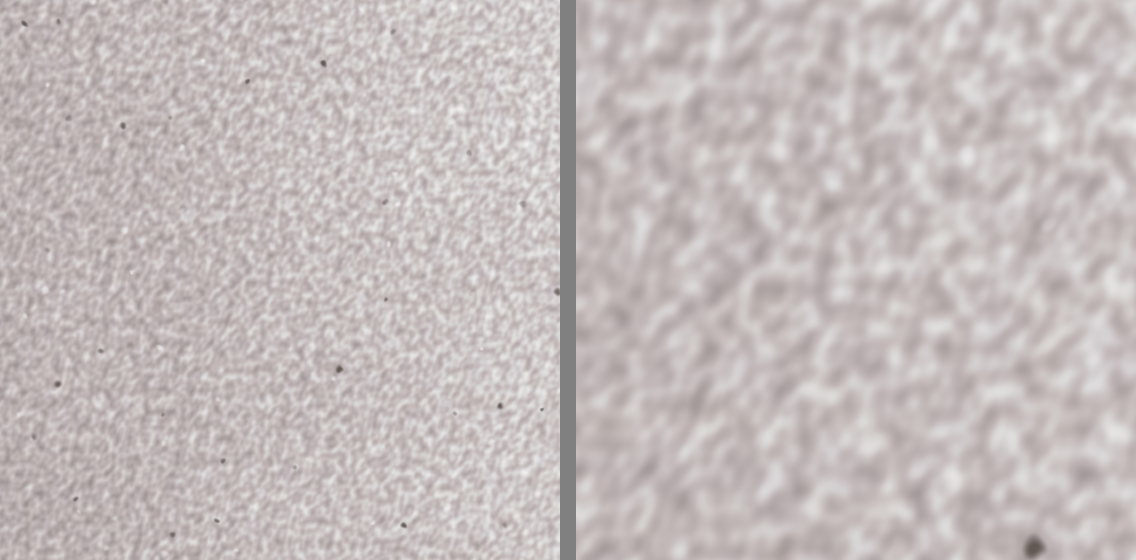
Left, the full canvas; right, a detail of the centre.
This texture is drawn by a three.js fragment shader. Its source:

```glsl
varying vec2 vUv;

const float TAU = 6.2831853;

// Broad lighting across the wall
const float BASE_TONE = 0.733;
const float SIDE_LIGHT = 0.066;
const float CORNER_LIGHT = 0.03;
const float MOTTLE = 0.025;

// Plaster grain
const vec2 GRAIN_FREQ = vec2(56.0, 48.0);
const float FINE_RATIO = 1.7;
const float GRAIN_CONTRAST = 0.225;
const float WARP = 0.006;

// Pits and glints
const float PIT_GRID = 14.0;
const float PIT_CHANCE = 0.15;
const float PIT_RADIUS = 0.0085;
const vec3 PIT_COLOR = vec3(0.34, 0.30, 0.28);
const float GLINT_GRID = 24.0;
const float GLINT_CHANCE = 0.09;
const float GLINT_RADIUS = 0.009;
const vec3 GLINT_COLOR = vec3(0.95, 0.95, 0.96);

float hash(vec2 p) {
  vec3 q = fract(p.xyx * vec3(0.1031, 0.1030, 0.0973));
  q += dot(q, q.yzx + 33.33);
  return fract((q.x + q.y) * q.z);
}

float cornerSlope(vec2 cell, vec2 offset) {
  float angle = TAU * hash(cell + 7.0);
  return dot(vec2(cos(angle), sin(angle)), offset);
}

// Gradient noise, centred on zero
float noise(vec2 p) {
  vec2 i = floor(p);
  vec2 f = fract(p);
  vec2 u = f * f * f * (f * (f * 6.0 - 15.0) + 10.0);
  vec2 e = vec2(1.0, 0.0);
  float low = mix(cornerSlope(i, f), cornerSlope(i + e, f - e), u.x);
  float high = mix(cornerSlope(i + e.yx, f - e.yx), cornerSlope(i + 1.0, f - 1.0), u.x);
  return mix(low, high, u.y);
}

float grain(vec2 p) {
  vec2 bend = vec2(noise(p * 9.0 + 31.0), noise(p * 9.0 + 57.0));
  vec2 q = (p + WARP * bend) * GRAIN_FREQ;
  q.x -= 0.25 * q.y;
  float coarse = noise(q + 80.0);
  float fine = noise(q * FINE_RATIO + 140.0);
  return 0.62 * coarse + 0.55 * fine;
}

// Soft round spots of varied size and strength, scattered on a jittered grid
float spots(vec2 p, float grid, float chance, float radius, float seed) {
  vec2 home = floor(p * grid);
  float cover = 0.0;
  for (int y = -1; y <= 1; y++) {
    for (int x = -1; x <= 1; x++) {
      vec2 cell = home + vec2(float(x), float(y));
      vec2 key = cell + seed;
      vec2 jitter = vec2(hash(key + 11.3), hash(key + 23.7));
      float size = radius * mix(0.65, 1.15, hash(key + 37.1));
      float strength = mix(0.35, 1.0, hash(key + 51.9));
      float dist = length(p - (cell + jitter) / grid);
      float spot = strength * (1.0 - smoothstep(0.15 * size, size, dist));
      cover = max(cover, spot * step(hash(key), chance));
    }
  }
  return cover;
}

// Shadows are rosy, highlights close to neutral
vec3 plasterColor(float tone, float warmth) {
  float rose = mix(0.04, 0.01, smoothstep(0.75, 0.87, tone));
  return vec3(tone, tone - rose, tone - rose - warmth);
}

void main() {
  vec2 p = vUv;

  // Lighting and grain
  float tone = BASE_TONE + SIDE_LIGHT * p.x + CORNER_LIGHT * p.x * p.y;
  tone += MOTTLE * noise(p * 5.0 + 17.0);
  tone += GRAIN_CONTRAST * grain(p);
  vec3 color = plasterColor(tone, 0.018 * noise(p * 30.0 + 200.0));

  // Ragged outlines for pits and glints
  vec2 ragged = p + 0.004 * vec2(noise(p * 70.0 + 5.0), noise(p * 70.0 + 43.0));
  float glint = spots(ragged, GLINT_GRID, GLINT_CHANCE, GLINT_RADIUS, 300.0);
  float pit = spots(ragged, PIT_GRID, PIT_CHANCE, PIT_RADIUS, 500.0);
  color = mix(color, GLINT_COLOR, 0.75 * glint);
  color = mix(color, PIT_COLOR, 0.9 * pit);

  gl_FragColor = vec4(color, 1.0);
}
```
